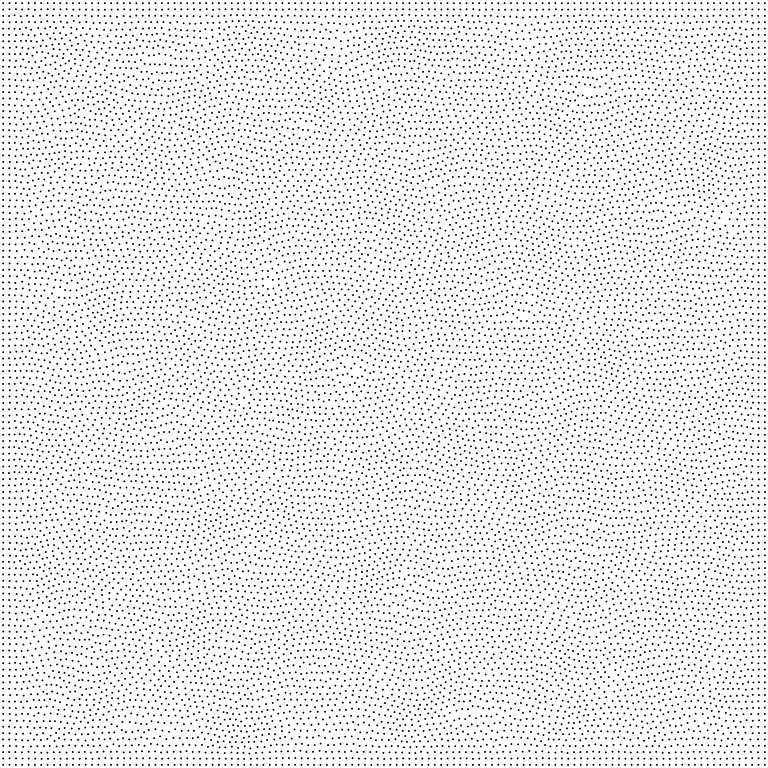
Give the GLSL for this texture, as a three.js fragment shader.

```glsl
// Fine black stipple on white: evenly spaced dots with wandering local order.
// Staggered cellular points are bent by layered sine swirls, jittered, then
// pushed apart by one relaxation step; the order straightens at the border.

varying vec2 vUv;

const vec3 PAPER = vec3(1.0);
const vec3 INK = vec3(0.0);
const float CELLS = 121.0;         // dots along one side
const float DOT_RADIUS = 0.00120;  // in canvas units
const float DOT_SOFTNESS = 0.0008; // half width of the dot edge
const float JITTER = 0.30;         // in cells
const float STAGGER = 0.25;        // sideways shift of alternate rows
const float SWIRL_SHEAR = 0.17;    // bending strength of each sine
const float REPEL_RANGE = 1.35;    // in cells
const float REPEL_STRENGTH = 0.28;
const float BORDER_CELLS = 5.0;    // width of the straightened rim
const float GOLDEN_ANGLE = 2.39996;
const int SWIRLS = 7;
const int BLOCK = 7;               // cells gathered around each pixel

vec2 hash2(vec2 cell) {
  vec3 h = fract(cell.xyx * vec3(0.1031, 0.1030, 0.0973));
  h += dot(h, h.yzx + 33.33);
  return fract((h.xx + h.yz) * h.zy);
}

// 0 at the rim of the canvas, 1 in the interior
float interior(vec2 p, float width) {
  vec2 edge = min(p, CELLS - p);
  return smoothstep(0.5, width, min(edge.x, edge.y));
}

// Area-preserving bending: each wave slides points along its crests
vec2 swirl(vec2 p) {
  vec2 shift = vec2(0.0);
  for (int i = 0; i < SWIRLS; i++) {
    float n = float(i);
    float angle = n * GOLDEN_ANGLE + 0.4;
    vec2 dir = vec2(cos(angle), sin(angle));
    float freq = 0.22 + 0.055 * n;
    float wave = sin(dot(p, dir) * freq + n * 1.7);
    shift += vec2(-dir.y, dir.x) * wave * SWIRL_SHEAR / freq;
  }
  return p + shift * interior(p, 2.5 * BORDER_CELLS);
}

// Inverse of the local bending, so that dots stay round
mat2 unbend(vec2 p, vec2 bent) {
  const float STEP = 0.05;
  vec2 a = (swirl(p + vec2(STEP, 0.0)) - bent) / STEP;
  vec2 b = (swirl(p + vec2(0.0, STEP)) - bent) / STEP;
  float det = max(a.x * b.y - a.y * b.x, 0.3);
  return mat2(b.y, -a.y, -b.x, a.x) / det;
}

// Staggered, jittered point of one cell
vec2 cellPoint(vec2 cell) {
  vec2 center = cell + 0.5;
  float loose = interior(center, BORDER_CELLS);
  float side = 2.0 * mod(cell.y, 2.0) - 1.0;
  vec2 offset = vec2(side * STAGGER, 0.0) + (2.0 * hash2(cell + 17.0) - 1.0) * JITTER;
  return center + offset * loose;
}

void main() {
  vec2 p = vUv * CELLS;
  vec2 bent = swirl(p);
  mat2 toCanvas = unbend(p, bent);
  vec2 home = floor(bent);

  // Gather nearby points, relative to this pixel
  vec2 points[49];
  for (int j = 0; j < BLOCK; j++) {
    for (int i = 0; i < BLOCK; i++) {
      vec2 cell = home + vec2(float(i), float(j)) - 3.0;
      points[j * BLOCK + i] = toCanvas * (cellPoint(cell) - bent);
    }
  }

  // Push the closest points away from their neighbours, keep the nearest
  float nearest = 9.0;
  for (int j = 2; j < 5; j++) {
    for (int i = 2; i < 5; i++) {
      vec2 point = points[j * BLOCK + i];
      if (dot(point, point) < 0.8) {
        vec2 push = vec2(0.0);
        for (int v = -2; v < 3; v++) {
          for (int u = -2; u < 3; u++) {
            vec2 away = point - points[(j + v) * BLOCK + i + u];
            float gap = max(length(away), 0.001);
            push += away / gap * max(REPEL_RANGE - gap, 0.0);
          }
        }
        nearest = min(nearest, length(point + push * REPEL_STRENGTH));
      }
    }
  }

  // Ink the dots
  float dist = nearest / CELLS;
  float ink = 1.0 - smoothstep(DOT_RADIUS - DOT_SOFTNESS, DOT_RADIUS + DOT_SOFTNESS, dist);
  gl_FragColor = vec4(mix(PAPER, INK, ink), 1.0);
}
```
